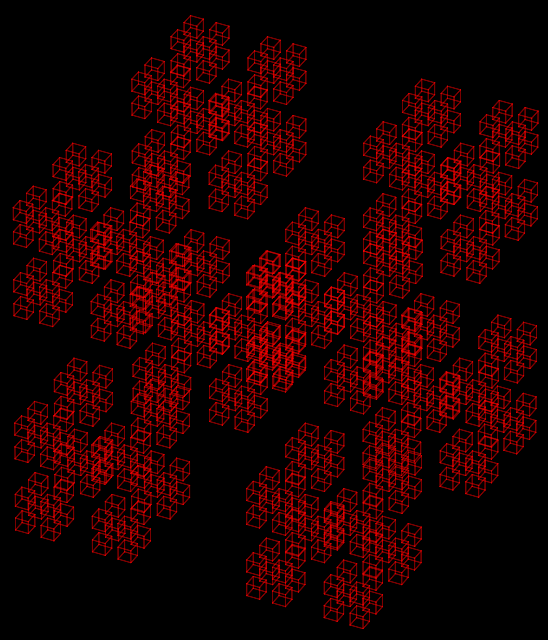
Write a Shadertoy shader that draws this pattern.

```glsl
const vec3 LINE_COLOR = vec3(1.0, 0.0, 0.0);
const vec2 CENTER = vec2(0.5044, 0.4987);   // share of the canvas
const float CUBE_SIZE = 0.607;              // outer edge, in canvas heights
const float LINE_WIDTH = 0.001;             // in canvas heights
const float LINE_BLUR = 0.7;                // widening of the line, in pixels
const float EDGE_RAMP = 0.6;                // fade at the line border, in pixels
const float CAMERA_DISTANCE = 39.0;
const vec2 CULL_EXTENT = vec2(0.69, 0.81);  // projected half extent of a unit cube

// Cube axes in view space: x right, y up, z towards the viewer
const mat3 CUBE_AXES = mat3(
     0.8945, -0.25,   0.371,
    -0.4505, -0.5,    0.740,
     0.0,    -0.828, -0.560);

// One of the eight sign triples of a cube's corners
vec3 cornerSigns(int i) {
    return 2.0 * vec3(i & 1, (i >> 1) & 1, i >> 2) - 1.0;
}

vec2 project(vec3 local) {
    vec3 view = CUBE_AXES * local;
    return view.xy / (1.0 - view.z / CAMERA_DISTANCE);
}

float segmentDistance(vec2 p, vec2 a, vec2 b) {
    vec2 ab = b - a;
    float t = clamp(dot(p - a, ab) / dot(ab, ab), 0.0, 1.0);
    return length(p - a - t * ab);
}

// Soft coverage that keeps the total ink of a line thinner than a pixel
float lineCoverage(float d, float pixel) {
    float softWidth = LINE_WIDTH + LINE_BLUR * pixel;
    float ramp = EDGE_RAMP * pixel;
    float profile = clamp((0.5 * (softWidth + ramp) - d) / ramp, 0.0, 1.0);
    return profile * LINE_WIDTH / softWidth;
}

bool outsideCube(vec2 p, vec3 center, float size, float margin) {
    return any(greaterThan(abs(p - project(center)), CULL_EXTENT * size + margin));
}

// Light that passes the twelve edges of a wire cube
float cubeTransmission(vec2 p, vec3 center, float size, float pixel) {
    float transmission = 1.0;
    for (int i = 0; i < 8; i++) {
        vec3 corner = cornerSigns(i);
        vec2 start = project(center + 0.5 * size * corner);
        for (int axis = 0; axis < 3; axis++) {
            if (corner[axis] > 0.0) continue;
            vec3 opposite = corner;
            opposite[axis] = 1.0;
            vec2 end = project(center + 0.5 * size * opposite);
            transmission *= 1.0 - lineCoverage(segmentDistance(p, start, end), pixel);
        }
    }
    return transmission;
}

void mainImage(out vec4 fragColor, in vec2 fragCoord) {
    vec2 p = (fragCoord - CENTER * iResolution.xy) / iResolution.y;
    float pixel = 1.0 / iResolution.y;
    float margin = LINE_WIDTH + pixel;
    float groupSize = CUBE_SIZE / 3.0;
    float clusterSize = groupSize / 3.0;
    float cellSize = clusterSize / 3.0;
    float transmission = 1.0;

    // Three levels of corner subdivision, skipping cubes away from the pixel
    for (int i = 0; i < 8; i++) {
        vec3 group = cornerSigns(i) * groupSize;
        if (outsideCube(p, group, groupSize, margin)) continue;
        for (int j = 0; j < 8; j++) {
            vec3 cluster = group + cornerSigns(j) * clusterSize;
            if (outsideCube(p, cluster, clusterSize, margin)) continue;
            for (int k = 0; k < 8; k++) {
                vec3 cell = cluster + cornerSigns(k) * cellSize;
                if (outsideCube(p, cell, cellSize, margin)) continue;
                transmission *= cubeTransmission(p, cell, cellSize, pixel);
            }
        }
    }

    fragColor = vec4(LINE_COLOR * (1.0 - transmission), 1.0);
}
```
